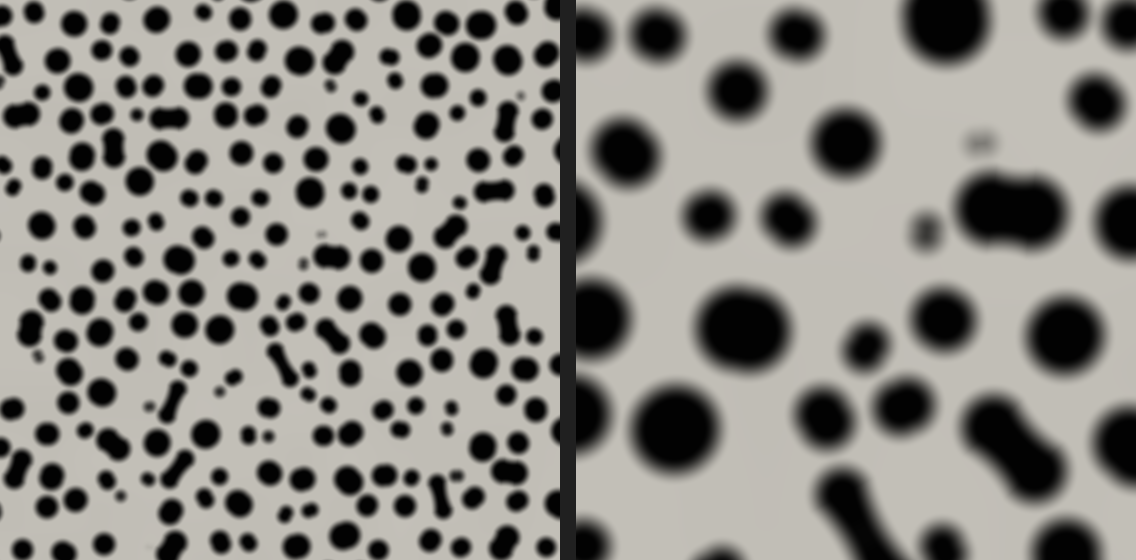
Left, the full canvas; right, a detail of the centre.
Reproduce this pattern procedurally as a three.js fragment shader.

```glsl
// Soft black spots and a few short rods scattered evenly over pale warm grey.
varying vec2 vUv;

const float COLUMNS = 14.0;     // cells across the canvas
const float ROW_HEIGHT = 0.875; // staggered rows, 16 in all
const float JITTER = 0.3;
const float GAP = 0.18;         // free space kept between spots
const float MAX_RADIUS = 0.34;
const vec3 PAPER = vec3(0.757, 0.745, 0.714);
const vec3 INK = vec3(0.006);

struct Grain {
  vec2 centre;
  vec2 axis;      // half of the core segment
  float radius;   // fixed for rods, a size factor for spots
  bool rod;
};

vec2 hash2(vec2 p, float seed) {
  vec3 q = fract((p.xyx + seed) * vec3(0.1031, 0.1030, 0.0973));
  q += dot(q, q.yzx + 33.33);
  return fract((q.xx + q.yz) * q.zy);
}

float valueNoise(vec2 p) {
  vec2 i = floor(p);
  vec2 f = smoothstep(0.0, 1.0, p - i);
  float low = mix(hash2(i, 71.0).x, hash2(i + vec2(1.0, 0.0), 71.0).x, f.x);
  float high = mix(hash2(i + vec2(0.0, 1.0), 71.0).x, hash2(i + 1.0, 71.0).x, f.x);
  return mix(low, high, f.y);
}

vec2 polar(float angle, float size) {
  return size * vec2(cos(angle), sin(angle));
}

float rowShift(float row) {
  return 0.5 * mod(row, 2.0);
}

// Position along the core segment, from -1 to 1.
float alongAxis(vec2 p, Grain g) {
  return clamp(dot(p - g.centre, g.axis) / max(dot(g.axis, g.axis), 1e-5), -1.0, 1.0);
}

float coreDistance(vec2 p, Grain g) {
  return length(p - g.centre - g.axis * alongAxis(p, g));
}

// One grain per cell; rods are only allowed in cells that do not touch.
Grain grainAt(vec2 cell) {
  vec2 place = hash2(cell, 17.3);
  vec2 kind = hash2(cell, 43.7);
  vec2 form = hash2(cell, 91.1);
  Grain g;
  g.centre = (cell + 0.5 + vec2(rowShift(cell.y), 0.0)) * vec2(1.0, ROW_HEIGHT);
  g.centre += polar(6.2832 * place.x, JITTER * sqrt(place.y));
  g.rod = mod(cell.x + 2.0 * cell.y, 4.0) < 0.5 && kind.x < 0.3;
  float stretch = form.x * form.x;
  float halfLength = g.rod ? mix(0.15, 0.55, stretch) : 0.05 * form.x;
  g.axis = polar(6.2832 * form.y, halfLength);
  g.radius = g.rod ? mix(0.29, 0.2, min(2.0 * stretch, 1.0)) : mix(0.72, 1.1, kind.y);
  return g;
}

// Spots grow until they come near their neighbours.
float spotRadius(vec2 cell, Grain g) {
  float room = MAX_RADIUS;
  for (int y = -1; y <= 1; y++) {
    for (int x = -1; x <= 1; x++) {
      if (x == 0 && y == 0) continue;
      Grain other = grainAt(cell + vec2(float(x), float(y)));
      float space = coreDistance(g.centre, other) - GAP;
      room = min(room, other.rod ? space - other.radius : 0.5 * space);
    }
  }
  return min(room * g.radius, MAX_RADIUS);
}

// Blurred ink of one grain; rods narrow at the waist, tiny spots fade.
float grainInk(vec2 p, vec2 cell) {
  Grain g = grainAt(cell);
  float d = coreDistance(p, g);
  if (d > MAX_RADIUS + 0.15) return 0.0;
  float t = alongAxis(p, g);
  float waist = 0.14 * length(g.axis) * (1.0 - t * t);
  float radius = g.rod ? g.radius - waist : spotRadius(cell, g);
  float edge = 1.0 - smoothstep(radius - 0.11, radius + 0.13, d);
  return edge * smoothstep(0.0, 0.16, radius);
}

void main() {
  vec2 p = vUv * COLUMNS;
  float row = floor(p.y / ROW_HEIGHT);
  float bare = 1.0;
  for (int y = -1; y <= 1; y++) {
    float r = row + float(y);
    float column = floor(p.x - rowShift(r));
    for (int x = -1; x <= 1; x++) {
      bare *= 1.0 - grainInk(p, vec2(column + float(x), r));
    }
  }
  vec3 paper = PAPER + 0.014 * (valueNoise(p * 0.8 + 20.0) - 0.5);
  gl_FragColor = vec4(mix(INK, paper, bare), 1.0);
}
```
